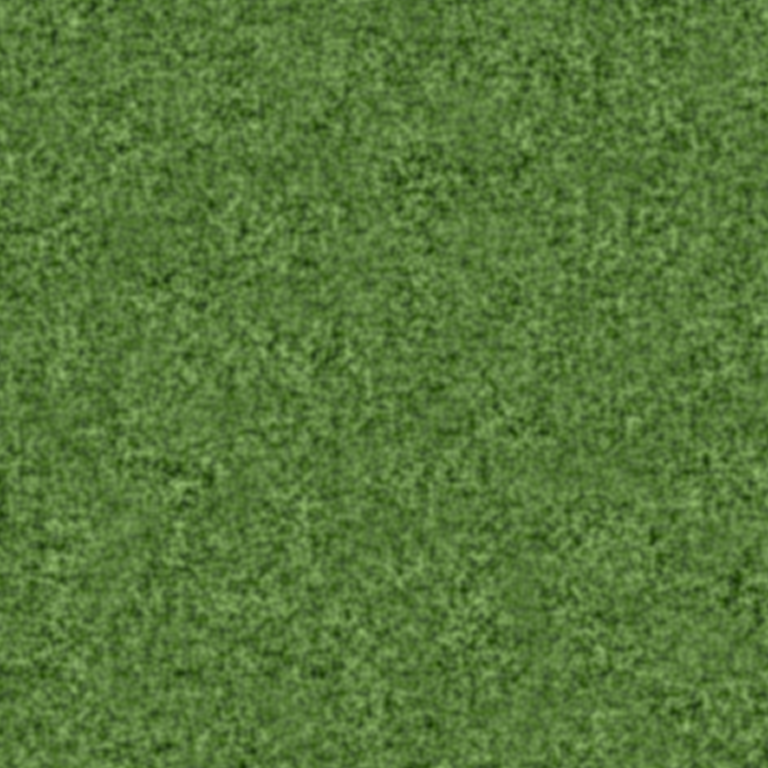
This texture is drawn by a Shadertoy shader. Its source:

```glsl
const vec3 BASE_GREEN = vec3(0.338, 0.470, 0.224);
const vec3 TONE_STEP = vec3(0.069, 0.073, 0.061);    // colour change per unit of tone
const vec3 GREY_STEP = vec3(-0.002, -0.012, 0.017);  // shift from leaf green to grey

const int GRAIN_LAYERS = 4;
const float GRAIN_CELLS[4] = float[4](118.0, 73.0, 41.0, 23.0);  // cells across the canvas
const float GRAIN_WEIGHTS[4] = float[4](0.70, 0.95, 0.55, 0.32);
const float GRAIN_GAIN = 2.85;     // brings the summed grain to about unit deviation
const float GREY_CELLS = 83.0;
const float GREY_GAIN = 3.0;
const float CONTRAST_CELLS = 13.0;
const float CONTRAST_SWING = 0.6;
const float PATCH_CELLS = 9.0;
const float PATCH_TONE = 0.55;
const float TAU = 6.2831853;

// Integer hash giving a value in 0..1 for each lattice cell
float hashCell(ivec2 cell, uint seed) {
    uint h = uint(cell.x) * 1597334677u ^ uint(cell.y) * 3812015801u ^ seed * 668265263u;
    h = (h ^ (h >> 15)) * 2246822519u;
    h = (h ^ (h >> 13)) * 3266489917u;
    h ^= h >> 16;
    return float(h >> 8) / 16777216.0;
}

float cornerRamp(ivec2 cell, ivec2 corner, vec2 offset, uint seed) {
    float angle = TAU * hashCell(cell + corner, seed);
    return dot(vec2(cos(angle), sin(angle)), offset - vec2(corner));
}

float gradientNoise(vec2 p, uint seed) {
    ivec2 cell = ivec2(floor(p));
    vec2 f = fract(p);
    vec2 w = f * f * f * (f * (f * 6.0 - 15.0) + 10.0);
    float low = mix(cornerRamp(cell, ivec2(0, 0), f, seed),
                    cornerRamp(cell, ivec2(1, 0), f, seed), w.x);
    float high = mix(cornerRamp(cell, ivec2(0, 1), f, seed),
                     cornerRamp(cell, ivec2(1, 1), f, seed), w.x);
    return mix(low, high, w.y);
}

void mainImage(out vec4 fragColor, in vec2 fragCoord) {
    // Centred lattices share their axes, which calms the grain there
    vec2 uv = (fragCoord - 0.5 * iResolution.xy) / iResolution.y;

    // Mottled grain, from single blades up to small clumps
    float grain = 0.0;
    for (int i = 0; i < GRAIN_LAYERS; i++) {
        grain += GRAIN_WEIGHTS[i] * gradientNoise(uv * GRAIN_CELLS[i], uint(i + 1));
    }

    // Broad patches vary the contrast and brightness
    float contrast = 1.0 + CONTRAST_SWING * gradientNoise(uv * CONTRAST_CELLS, 11u);
    float tone = grain * GRAIN_GAIN * contrast
               + PATCH_TONE * gradientNoise(uv * PATCH_CELLS, 12u);

    // Greyish flecks, strongest in the shaded gaps
    float grey = GREY_GAIN * gradientNoise(uv * GREY_CELLS, 13u);
    grey *= mix(1.4, 0.6, smoothstep(-1.5, 1.5, tone));

    vec3 color = BASE_GREEN + TONE_STEP * tone + GREY_STEP * grey;
    fragColor = vec4(clamp(color, 0.0, 1.0), 1.0);
}
```
